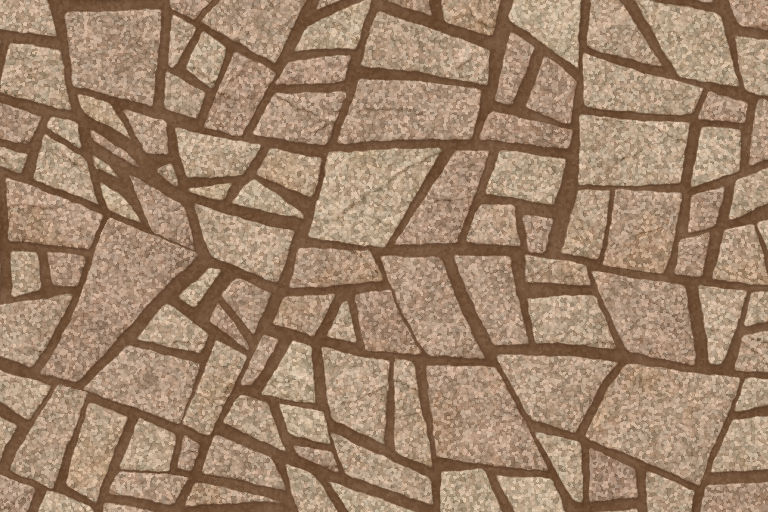
A Shadertoy shader for this texture:

```glsl
const vec3 MORTAR = vec3(0.445, 0.325, 0.232);
const vec3 SHADOW = vec3(0.29, 0.195, 0.13);
const vec3 PINK_STONE = vec3(0.665, 0.553, 0.468);
const vec3 BUFF_STONE = vec3(0.735, 0.652, 0.548);
const vec3 OCHRE = vec3(0.66, 0.50, 0.33);

struct Quad { vec2 a, b, c, d; };

float hash(vec2 p) {
    vec3 q = fract(p.xyx * vec3(0.1031, 0.1030, 0.0973));
    q += dot(q, q.yzx + 33.33);
    return fract((q.x + q.y) * q.z);
}

vec2 hash2(vec2 p) { return vec2(hash(p), hash(p + 57.3)); }

float cross2(vec2 u, vec2 v) { return u.x * v.y - u.y * v.x; }

// Layered, rotated sines, roughly -1 to 1
float waves(vec2 p) {
    float sum = 0.0, amp = 0.5;
    for (int i = 0; i < 5; i++) {
        sum += amp * sin(p.x + 1.7 * sin(p.y * 0.8 + float(i)));
        p = mat2(1.3, 1.5, -1.5, 1.3) * p + 2.3;
        amp *= 0.6;
    }
    return sum;
}

// Cellular grains: distance to the nearest centre, and its random value
vec2 grains(vec2 p) {
    vec2 cell = floor(p), best = vec2(9.0, 0.0);
    for (int y = -1; y <= 1; y++)
    for (int x = -1; x <= 1; x++) {
        vec2 g = cell + vec2(x, y);
        float d = length(g + hash2(g) - p);
        if (d < best.x) best = vec2(d, hash(g + 11.7));
    }
    return best;
}

// Split the wall by slanted cuts until each piece is small enough
Quad findStone(vec2 p, Quad q, out float id) {
    id = 1.0;
    for (int i = 0; i < 10; i++) {
        float w = 0.5 * length(q.b + q.c - q.a - q.d);
        float h = 0.5 * length(q.c + q.d - q.a - q.b);
        float r = hash(vec2(id, 3.1));
        if (w * h < mix(0.011, 0.066, r * r)) break;
        float t = mix(0.32, 0.68, hash(vec2(id, 7.9)));
        float slant = 0.34 * (hash(vec2(id, 13.7)) - 0.5);
        bool upright = w > h * mix(0.85, 1.4, hash(vec2(id, 19.3)));
        vec2 m = mix(q.a, upright ? q.b : q.d, t - slant);
        vec2 n = mix(upright ? q.d : q.b, q.c, t + slant);
        bool left = cross2(n - m, p - m) > 0.0;
        if (upright) {
            if (left) { q.b = m; q.c = n; } else { q.a = m; q.d = n; }
        } else {
            if (left) { q.a = m; q.b = n; } else { q.d = m; q.c = n; }
        }
        id = id * 2.0 + (left ? 1.0 : 0.0);
    }
    return q;
}

vec2 nudge(vec2 v, float id, float k) {
    return v + 0.016 * (hash2(vec2(id, k)) - 0.5);
}

float edge(vec2 p, vec2 u, vec2 v) {
    return cross2(v - u, p - u) / max(length(v - u), 0.001);
}

float softMin(float a, float b, float k) {
    float h = max(k - abs(a - b), 0.0) / k;
    return min(a, b) - 0.25 * h * h * k;
}

// Inside distance of a stone with softened corners
float stoneDistance(vec2 p, Quad q) {
    float s = softMin(edge(p, q.a, q.b), edge(p, q.c, q.d), 0.008);
    float t = softMin(edge(p, q.b, q.c), edge(p, q.d, q.a), 0.008);
    return softMin(s, t, 0.008);
}

// Broken ledge: a dark crack with a lit lip
float ledge(vec2 p, vec2 centre, float seed) {
    float angle = 1.6 * (hash(vec2(seed, 5.0)) - 0.5);
    float offset = 0.11 * (hash(vec2(seed, 9.0)) - 0.6);
    float v = dot(p - centre, vec2(sin(angle), cos(angle))) - offset;
    v += 0.012 * waves(p * 24.0 + seed);
    float present = smoothstep(0.0, 0.45, waves(p * 8.0 + seed * 3.7));
    float crack = exp(-abs(v) / 0.0022);
    float lip = exp(-abs(v - 0.008) / 0.005);
    return present * (0.055 * lip - 0.17 * crack);
}

void mainImage(out vec4 fragColor, in vec2 fragCoord) {
    vec2 uv = fragCoord / iResolution.y;
    float px = 1.0 / iResolution.y, wide = iResolution.x * px;

    // Bent joints with rough edges
    vec2 p = uv + 0.013 * vec2(sin(uv.y * 9.0 + 2.0 * sin(uv.x * 5.0)), sin(uv.x * 8.0 + 1.0 + uv.y * 4.0));
    p += 0.0022 * vec2(waves(uv * 65.0), waves(uv.yx * 65.0 + 8.0));

    float id;
    Quad wall = Quad(vec2(-0.09), vec2(wide + 0.09, -0.09), vec2(wide + 0.09, 1.09), vec2(-0.09, 1.09));
    Quad q = findStone(p, wall, id);
    vec2 centre = 0.25 * (q.a + q.b + q.c + q.d);
    q = Quad(nudge(q.a, id, 1.0), nudge(q.b, id, 2.0), nudge(q.c, id, 3.0), nudge(q.d, id, 4.0));
    float gap = mix(0.007, 0.011, hash(vec2(id, 23.0)));
    float d = stoneDistance(p, q) - gap;
    float facing = (stoneDistance(p + vec2(-0.003, 0.005), q) - gap - d) / 0.006;

    // Shared surface detail
    vec2 fine = grains(uv * 165.0);
    vec2 coarse = grains(uv * 85.0 + 31.0);
    float blotch = waves(uv * 19.0 + id);

    // Granular stone face
    vec3 stone = mix(PINK_STONE, BUFF_STONE, hash(vec2(id, 41.0)));
    float stain = smoothstep(0.35, 0.9, waves(uv * 7.0 + id * 1.3));
    stone = mix(stone, OCHRE, 0.22 * stain);
    stone += 0.23 * (fine.y - 0.5) + 0.07 * (coarse.y - 0.5) + 0.03 * blotch;
    stone -= 0.09 * smoothstep(0.45, 0.9, fine.x);
    stone += vec3(0.03, -0.005, -0.02) * (coarse.y - 0.5) + 0.015;
    for (int i = 0; i < 2; i++) stone += ledge(uv, centre, id + 17.0 * float(i));
    stone -= 0.10 * facing * exp(-max(d, 0.0) / 0.004);

    // Earthy mortar, shaded where it meets the stones
    vec3 mortar = MORTAR + 0.035 * waves(uv * 26.0) + 0.06 * (fine.y - 0.5);
    float shade = exp(-abs(d) / 0.0035) * (0.45 + 0.4 * facing);
    mortar = mix(mortar, SHADOW, clamp(shade, 0.0, 0.9));

    float soft = max(px, 0.0016);
    fragColor = vec4(clamp(mix(mortar, stone, smoothstep(-soft, soft, d)), 0.0, 1.0), 1.0);
}
```
